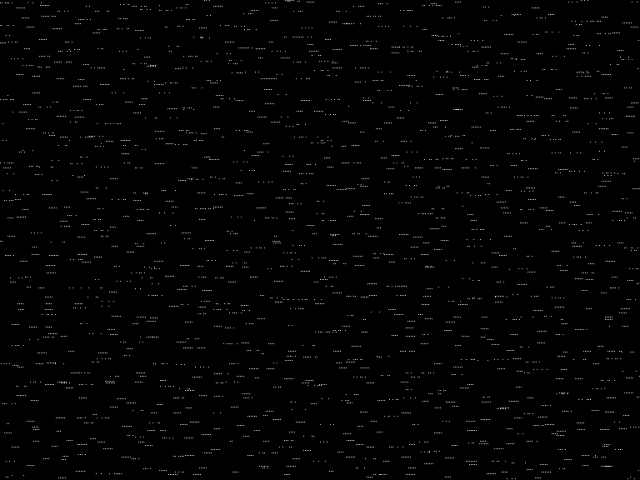
Write a Shadertoy shader that draws this texture.

```glsl
const float GRID_ROWS = 576.0;           // fine dot rows per canvas height
const vec2  TILE = vec2(36.0, 21.0);     // one dash per tile, in dot cells
const float COLUMN_RISE = 4.0;           // upward step from tile to tile
const int   LAYERS = 2;
const float DOT_STEP = 2.0;              // cells from dot to dot
const float TIGHT_SLOTS_MIN = 4.0;
const float TIGHT_SLOTS_MAX = 7.0;
const float LOOSE_SLOTS = 9.0;
const float TIGHT_KEEP = 0.96;           // chance that a slot holds a dot
const float LOOSE_KEEP = 0.42;
const float LOOSE_SHARE_BOTTOM = 0.25;
const float LOOSE_SHARE_TOP = 0.65;
const float DOT_LIGHT_MIN = 0.84;
const float DOT_LIGHT_MAX = 1.0;
const vec3  DOT_COLOR = vec3(1.0);
const vec3  BACKGROUND = vec3(0.0);
const int   MAX_TAPS = 6;

float hash(vec3 p) {
    p = fract(p * vec3(0.1031, 0.1030, 0.0973));
    p += dot(p, p.yzx + 33.33);
    return fract((p.x + p.y) * p.z);
}

// Light of one grid cell from one layer of dotted dashes
float dashLayer(vec2 cell, float layer) {
    vec2 p = cell + layer * floor(TILE * 0.5) + TILE * 8.0;
    float column = floor(p.x / TILE.x);
    p.y -= column * COLUMN_RISE;
    vec2 tile = vec2(column, floor(p.y / TILE.y));
    vec2 local = p - tile * TILE;
    vec3 seed = vec3(tile + 60.0, layer * 17.0 + 1.0);

    // A dash is either a tight run or a loose scatter of dots
    float looseShare = mix(LOOSE_SHARE_BOTTOM, LOOSE_SHARE_TOP, cell.y / GRID_ROWS);
    bool loose = hash(seed) < looseShare;
    float tightSlots = floor(mix(TIGHT_SLOTS_MIN, TIGHT_SLOTS_MAX, hash(seed + 3.1)));
    float slots = loose ? LOOSE_SLOTS : tightSlots;
    float keep = loose ? LOOSE_KEEP : TIGHT_KEEP;

    vec2 room = vec2(TILE.x - slots * DOT_STEP, TILE.y);
    vec2 start = floor(room * vec2(hash(seed + 5.7), hash(seed + 8.3)));
    vec2 offset = local - start;
    float slot = floor(offset.x / DOT_STEP);
    bool onDash = abs(offset.y) < 0.5 && slot >= 0.0 && slot < slots;
    bool onDot = mod(offset.x, DOT_STEP) < 0.5;
    bool kept = hash(seed + vec3(0.0, 0.0, 40.0 + slot * 2.3)) < keep;
    float light = mix(DOT_LIGHT_MIN, DOT_LIGHT_MAX, hash(seed + 11.9));
    return onDash && onDot && kept ? light : 0.0;
}

float dotLight(vec2 cell) {
    float light = 0.0;
    for (int i = 0; i < LAYERS; i++) light = max(light, dashLayer(cell, float(i)));
    return light;
}

void mainImage(out vec4 fragColor, in vec2 fragCoord) {
    // Footprint of this pixel on the dot grid
    float size = GRID_ROWS / iResolution.y;
    vec2 low = (fragCoord - 0.5) * size;
    vec2 high = low + size;
    vec2 first = floor(low + 0.001);

    // Area average of the covered cells
    float light = 0.0;
    for (int j = 0; j < MAX_TAPS; j++) {
        for (int i = 0; i < MAX_TAPS; i++) {
            vec2 cell = first + vec2(i, j);
            vec2 overlap = max(min(high, cell + 1.0) - max(low, cell), 0.0);
            float area = overlap.x * overlap.y;
            if (area > 0.0) light += area * dotLight(cell);
        }
    }
    light /= size * size;
    fragColor = vec4(mix(BACKGROUND, DOT_COLOR, light), 1.0);
}
```
